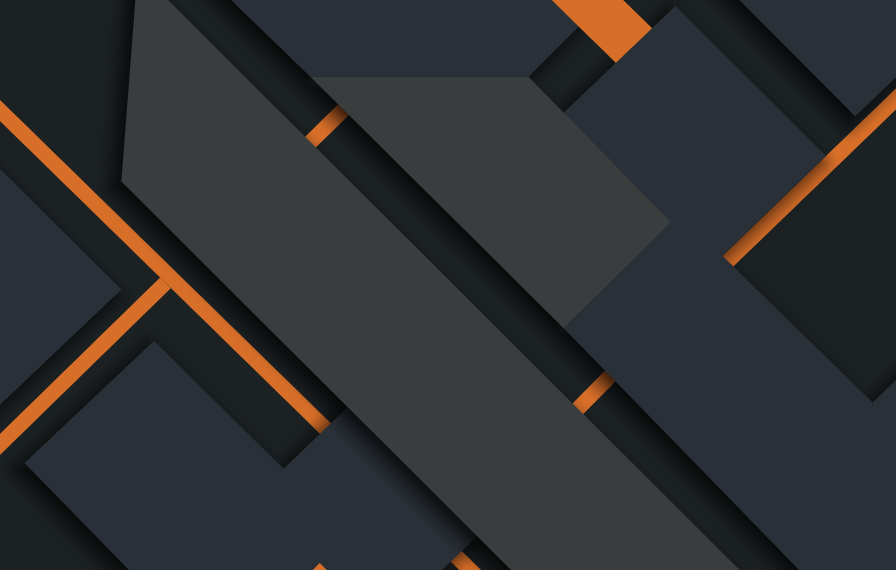
Reproduce this background procedurally as a WebGL 1 fragment shader.

```glsl
precision highp float;
// Layered diagonal panels in slate and charcoal with orange stripes between.
// Each panel is a union of convex quads; its distance field gives both the
// smooth fill and a soft shadow that falls toward the lower left.

uniform vec2 u_resolution;

const vec2 CANVAS = vec2(7.68, 4.90);        // design units, y pointing down
const vec3 BASE = vec3(0.108, 0.128, 0.136);
const vec3 SLATE = vec3(0.163, 0.188, 0.215);
const vec3 GREY = vec3(0.222, 0.238, 0.245);
const vec3 ORANGE = vec3(0.845, 0.435, 0.160);
const vec2 SHADOW_OFFSET = vec2(-0.06, 0.06);
const float SHADOW_BLUR = 0.19;
const float SHADOW_STRENGTH = 0.88;
const float STRIPE_HALF = 0.065;
const float WIDE_HALF = 0.215;

// Distance to one side; adds the side on which p lies to "side".
float edgeDistance(vec2 p, vec2 a, vec2 b, inout float side) {
  vec2 e = b - a;
  vec2 w = p - a;
  side += sign(e.x * w.y - e.y * w.x);
  return length(w - e * clamp(dot(w, e) / dot(e, e), 0.0, 1.0));
}

// Signed distance to a convex quad.
float quad(vec2 p, vec2 a, vec2 b, vec2 c, vec2 d) {
  float side = 0.0;
  float dist = edgeDistance(p, a, b, side);
  dist = min(dist, edgeDistance(p, b, c, side));
  dist = min(dist, edgeDistance(p, c, d, side));
  dist = min(dist, edgeDistance(p, d, a, side));
  return abs(side) > 3.5 ? -dist : dist;
}

// Signed distance to a straight stripe with square ends.
float stripe(vec2 p, vec2 a, vec2 b, float halfWidth) {
  vec2 along = normalize(b - a);
  vec2 w = p - 0.5 * (a + b);
  vec2 q = abs(vec2(dot(w, along), w.x * along.y - w.y * along.x));
  q -= vec2(0.5 * length(b - a), halfWidth);
  return max(q.x, q.y);
}

// Slate panels
float leftPanel(vec2 p) {
  return quad(p, vec2(1.04, 2.49), vec2(-0.4, 1.05), vec2(-1.4, 2.4), vec2(-0.4, 3.86));
}
float lowerPanel(vec2 p) {
  float body = quad(p, vec2(0.21, 3.98), vec2(1.32, 2.93), vec2(3.4, 4.99), vec2(2.3, 6.13));
  float arm = quad(p, vec2(2.98, 3.50), vec2(4.10, 4.60), vec2(2.6, 6.05), vec2(1.6, 4.83));
  return min(body, arm);
}
float topPanel(vec2 p) {
  return quad(p, vec2(1.67, -0.3), vec2(5.49, -0.3), vec2(4.53, 0.66), vec2(2.66, 0.66));
}
float rightPanel(vec2 p) {
  float head = quad(p, vec2(4.83, 0.97), vec2(5.79, 0.05), vec2(7.08, 1.34), vec2(5.19, 3.166));
  float body = quad(p, vec2(4.83, 2.82), vec2(5.6, 1.62), vec2(7.48, 3.46), vec2(7.48, 5.55));
  float arm = quad(p, vec2(7.48, 3.46), vec2(8.5, 2.47), vec2(8.5, 6.0), vec2(7.2, 5.0));
  return min(head, min(body, arm));
}
float cornerPanel(vec2 p) {
  return quad(p, vec2(6.04, -0.3), vec2(7.33, 1.0), vec2(8.5, -0.12), vec2(8.3, -0.6));
}

// Grey panels
float greyPanel(vec2 p) {
  return quad(p, vec2(2.66, 0.66), vec2(4.53, 0.66), vec2(5.75, 1.91), vec2(4.83, 2.82));
}
float greyBand(vec2 p) {
  return quad(p, vec2(1.04, 1.56), vec2(1.18, -0.26), vec2(6.6, 5.16), vec2(4.64, 5.16));
}

// Top, right and grey panels share one shadow.
float centreGroup(vec2 p) {
  return min(greyPanel(p), min(topPanel(p), rightPanel(p)));
}

void fill(inout vec3 color, vec3 paint, float dist, float pixel) {
  color = mix(color, paint, clamp(0.5 - dist / pixel, 0.0, 1.0));
}

void shade(inout vec3 color, float dist) {
  color *= 1.0 - SHADOW_STRENGTH * (1.0 - smoothstep(-SHADOW_BLUR, SHADOW_BLUR, dist));
}

void main() {
  vec2 uv = gl_FragCoord.xy / u_resolution;
  vec2 p = vec2(uv.x, 1.0 - uv.y) * CANVAS;
  vec2 s = p - SHADOW_OFFSET;
  float pixel = CANVAS.y / u_resolution.y;
  vec3 color = BASE;

  // Left panel, then the thin stripes
  shade(color, leftPanel(s));
  fill(color, SLATE, leftPanel(p), pixel);
  float lines = stripe(p, vec2(-0.3, 0.656), vec2(4.4, 5.262), STRIPE_HALF);
  lines = min(lines, stripe(p, vec2(-0.3, 4.114), vec2(1.42, 2.43), STRIPE_HALF));
  lines = min(lines, stripe(p, vec2(7.98, 0.56), vec2(6.1, 2.38), STRIPE_HALF));
  lines = min(lines, stripe(p, vec2(3.1, 0.79), vec2(2.5, 1.38), STRIPE_HALF));
  lines = min(lines, stripe(p, vec2(5.4, 3.06), vec2(4.8, 3.67), STRIPE_HALF));
  fill(color, ORANGE, lines, pixel);

  // Lower and corner panels
  float outer = min(lowerPanel(p), cornerPanel(p));
  shade(color, min(lowerPanel(s), cornerPanel(s)));
  fill(color, SLATE, outer, pixel);
  fill(color, ORANGE, quad(p, vec2(2.74, 4.84), vec2(2.95, 5.05), vec2(2.74, 5.26), vec2(2.53, 5.05)), pixel);

  // Centre group with the wide stripe between its panels
  shade(color, centreGroup(s));
  fill(color, SLATE, topPanel(p), pixel);
  fill(color, ORANGE, stripe(p, vec2(4.735, -0.295), vec2(5.6, 0.555), WIDE_HALF), pixel);
  fill(color, SLATE, rightPanel(p), pixel);
  fill(color, GREY, greyPanel(p), pixel);

  // Broad grey band on top
  shade(color, greyBand(s));
  fill(color, GREY, greyBand(p), pixel);
  gl_FragColor = vec4(color, 1.0);
}
```
